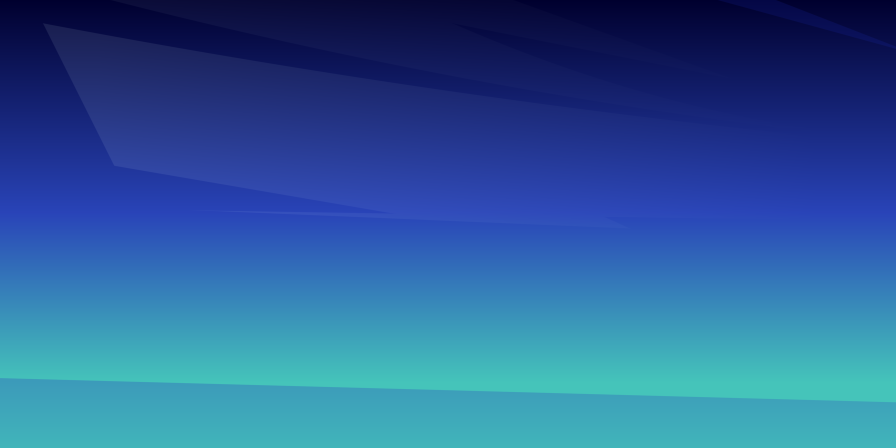
Give the GLSL for this background, as a WebGL 1 fragment shader.

```glsl
precision highp float;
// Night-to-teal sky gradient with faint slanted shards of light above a tilted sea.

uniform vec2 u_resolution;

#define SKY_TOP vec3(0.0, 0.0, 0.18)
#define SKY_MIDDLE vec3(0.16, 0.265, 0.72)
#define SKY_LOW vec3(0.27, 0.77, 0.73)
#define SEA_FAR vec3(0.235, 0.60, 0.73)
#define SEA_NEAR vec3(0.255, 0.71, 0.73)
#define SHARD_LIGHT vec3(0.90, 1.0, 1.0)
#define BEAM_BLUE vec3(0.15, 0.25, 1.0)
#define MIDDLE_HEIGHT 0.525
#define LOW_HEIGHT 0.145
#define LARGE_STRENGTH 0.09
#define UPPER_STRENGTH 0.05
#define BEAM_STRENGTH 0.11

// Coverage above the edge from a to b; bend lifts its middle into a parabola.
float above(vec2 p, vec2 a, vec2 b, float bend) {
    vec2 span = b - a;
    float t = (p.x - a.x) / span.x;
    float height = a.y + span.y * t + 4.0 * bend * t * (1.0 - t);
    float slope = (span.y + 4.0 * bend * (1.0 - 2.0 * t)) / span.x;
    float dist = (p.y - height) / sqrt(1.0 + slope * slope);
    float pixel = 1.0 / u_resolution.y;
    return smoothstep(-0.7 * pixel, 0.7 * pixel, dist);
}

float below(vec2 p, vec2 a, vec2 b, float bend) {
    return 1.0 - above(p, a, b, bend);
}

// Large shard, with a thin sliver under its lower edge.
float largeShard(vec2 p) {
    float body = above(p, vec2(0.255, 0.630), vec2(0.862, 0.526), 0.0);
    float sliver = above(p, vec2(0.456, 0.530), vec2(1.406, 0.490), 0.0)
                 * below(p, vec2(1.349, 0.516), vec2(1.406, 0.490), 0.0);
    float seam = above(p, vec2(0.456, 0.530), vec2(1.349, 0.516), 0.0);
    return mix(sliver, body, seam)
         * above(p, vec2(0.096, 0.948), vec2(0.255, 0.630), 0.0)
         * below(p, vec2(0.096, 0.948), vec2(1.797, 0.698), -0.018);
}

// Upper shard, split by a dark wedge.
float upperShard(vec2 p) {
    float wedge = below(p, vec2(1.010, 0.948), vec2(1.589, 0.833), 0.0)
                * above(p, vec2(1.010, 0.948), vec2(1.771, 0.719), -0.026);
    return (1.0 - wedge)
         * above(p, vec2(0.247, 1.0), vec2(1.797, 0.708), -0.026)
         * below(p, vec2(1.146, 1.0), vec2(1.615, 0.831), 0.0);
}

// Narrow beam in the upper right corner.
float cornerBeam(vec2 p) {
    return above(p, vec2(1.602, 1.0), vec2(2.0, 0.891), 0.0)
         * below(p, vec2(1.732, 1.0), vec2(2.0, 0.896), 0.0);
}

void main() {
    vec2 p = gl_FragCoord.xy / u_resolution * vec2(2.0, 1.0);

    // Sky
    vec3 color = mix(SKY_MIDDLE, SKY_TOP, smoothstep(0.0, 1.0, 0.0));
    color = mix(color, SKY_TOP, clamp((p.y - MIDDLE_HEIGHT) / (1.0 - MIDDLE_HEIGHT), 0.0, 1.0));
    color = mix(color, SKY_LOW, clamp((MIDDLE_HEIGHT - p.y) / (MIDDLE_HEIGHT - LOW_HEIGHT), 0.0, 1.0));

    // Light shards, fading to the right
    float fade = clamp((1.82 - p.x) / 1.6, 0.0, 1.0);
    color = mix(color, SHARD_LIGHT, LARGE_STRENGTH * fade * largeShard(p));
    color = mix(color, SHARD_LIGHT, UPPER_STRENGTH * fade * upperShard(p));
    color = mix(color, BEAM_BLUE, BEAM_STRENGTH * cornerBeam(p));

    // Sea below the tilted horizon
    vec3 sea = mix(SEA_NEAR, SEA_FAR, clamp(p.y / 0.156, 0.0, 1.0));
    color = mix(color, sea, below(p, vec2(0.0, 0.156), vec2(2.0, 0.102), 0.0));

    gl_FragColor = vec4(color, 1.0);
}
```
